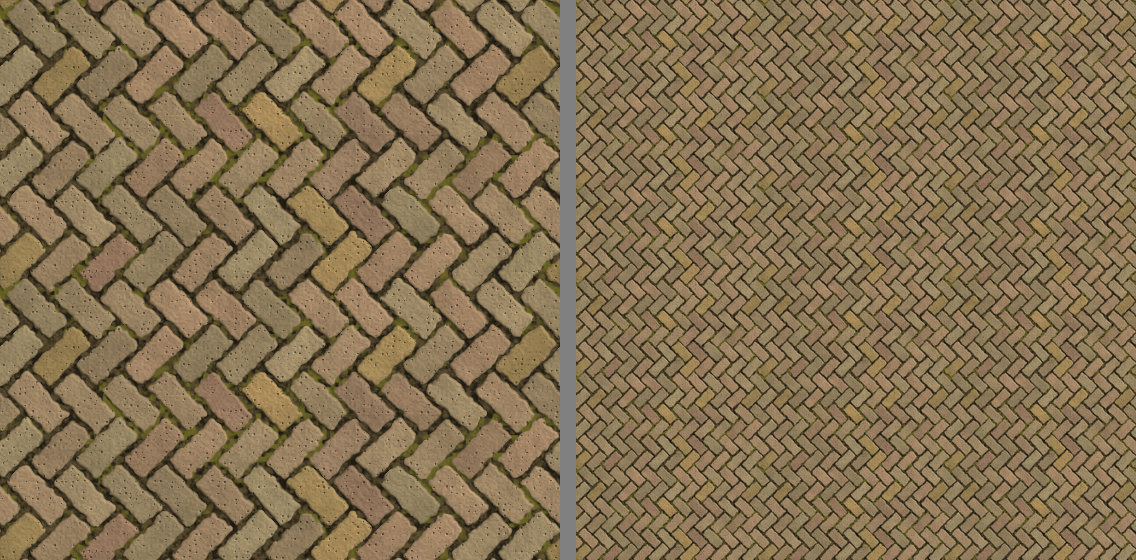
Left: one tile. Right: repeated 3 by 3.
Write a WebGL 2 fragment shader that draws this texture.

```glsl
#version 300 es
precision highp float;

uniform vec2 u_resolution;
out vec4 fragColor;

float hash(vec2 p) {
    return fract(sin(dot(p, vec2(127.1, 311.7))) * 43758.5453);
}

// Value noise wrapping once across and twice up the canvas
float noise(vec2 uv, float cells) {
    vec2 p = uv * cells, i = floor(p), f = fract(p);
    vec2 period = vec2(cells, cells * 0.5);
    vec2 lo = mod(i, period), hi = mod(i + 1.0, period);
    f = f * f * (3.0 - 2.0 * f);
    return mix(mix(hash(lo), hash(vec2(hi.x, lo.y)), f.x),
               mix(hash(vec2(lo.x, hi.y)), hash(hi), f.x), f.y);
}

float fbm(vec2 uv, float cells) {
    float sum = 0.0, gain = 0.53;
    for (int k = 0; k < 4; k++) {
        sum += gain * noise(uv, cells);
        cells *= 2.0;
        gain *= 0.5;
    }
    return sum;
}

// Small scattered holes, one candidate per grid cell
float pits(vec2 uv, float cells) {
    vec2 p = uv * cells;
    vec2 cell = mod(floor(p), vec2(cells, cells * 0.5));
    vec2 spot = 0.3 + 0.4 * vec2(hash(cell + 3.7), hash(cell + 8.2));
    float radius = mix(0.12, 0.28, hash(cell + 5.1));
    float hole = 1.0 - smoothstep(radius * 0.4, radius, length(fract(p) - spot));
    return hole * step(0.72, hash(cell + 1.3));
}

// Diagonal herringbone: signed distance to the brick, in brick widths
float brickDistance(vec2 uv, out vec2 id) {
    vec2 ab = uv * vec2(12.0, 6.0) + vec2(0.44, -0.07);
    vec2 q = vec2(ab.x + 2.0 * ab.y, ab.x - 2.0 * ab.y);
    vec2 c = floor(q);
    float d = mod(c.x - c.y, 4.0);
    bool rising = d < 1.5;
    vec2 centre = c + (rising ? vec2(1.0 - d, 0.5) : vec2(0.5, d - 2.0));
    id = mod(vec2((centre.x + centre.y) * 0.5, (centre.x - centre.y) * 0.25), vec2(12.0, 3.0));

    vec2 p = q - centre;
    p = rising ? p : p.yx;
    // Uneven laying and worn outlines
    p += 0.06 * (vec2(hash(id + 2.1), hash(id + 4.6)) - 0.5);
    p += vec2(-p.y, p.x) * 0.07 * (hash(id + 6.3) - 0.5);
    p += 0.09 * (vec2(noise(uv, 64.0), noise(uv + 0.31, 64.0)) - 0.5);
    vec2 halfSize = vec2(0.945, 0.445) - 0.04 * vec2(hash(id + 7.9), hash(id + 9.4));
    vec2 e = abs(p) - halfSize + 0.12;
    float box = length(max(e, 0.0)) + min(max(e.x, e.y), 0.0) - 0.12;
    return box + 0.07 * (noise(uv, 128.0) - 0.5);
}

float height(vec2 uv) {
    vec2 id;
    float top = 1.0 - smoothstep(-0.08, 0.05, brickDistance(uv, id));
    return top + 0.35 * fbm(uv, 64.0) + 0.2 * noise(uv, 256.0) - 0.4 * pits(uv, 96.0);
}

void main() {
    vec2 uv = gl_FragCoord.xy / u_resolution;
    vec2 id;
    float d = brickDistance(uv, id);
    float grain = noise(uv, 256.0);
    float mottle = fbm(uv, 24.0);

    // Clay tint of each brick
    vec3 clay = mix(vec3(0.56, 0.50, 0.37), vec3(0.61, 0.495, 0.38), hash(id));
    clay = mix(clay, vec3(0.59, 0.49, 0.28), 0.6 * step(0.95, hash(id + 3.3)));
    clay = mix(clay, vec3(0.54, 0.42, 0.34), 0.6 * step(0.94, hash(id + 5.7)));
    clay *= 0.95 + 0.12 * hash(id + 8.8);
    clay *= 0.87 + 0.2 * mottle + 0.08 * grain;
    clay = mix(clay, vec3(0.42, 0.37, 0.27), 0.5 * smoothstep(-0.1, 0.02, d));
    clay *= 1.0 - 0.35 * pits(uv, 96.0);
    clay *= 1.0 - 0.2 * pits(uv + 0.17, 160.0);

    // Soil and moss in the joints
    float crumbs = fbm(uv, 128.0);
    vec3 joint = mix(vec3(0.13, 0.11, 0.07), vec3(0.33, 0.28, 0.18), smoothstep(0.25, 0.75, crumbs));
    float moss = smoothstep(0.46, 0.62, fbm(uv + 0.13, 16.0));
    joint = mix(joint, vec3(0.40, 0.38, 0.14), moss * smoothstep(0.3, 0.65, noise(uv + 0.07, 128.0)));

    // Low sunlight across the relief
    float slope = height(uv) - height(uv + 0.003 * vec2(0.8, 0.6));
    float onBrick = 1.0 - smoothstep(-0.03, 0.03, d + 0.04 * moss * (crumbs - 0.3));
    vec3 colour = mix(joint, clay, onBrick);
    colour *= 1.0 + clamp(slope * 0.4, -0.35, 0.18);

    fragColor = vec4(colour, 1.0);
}
```
